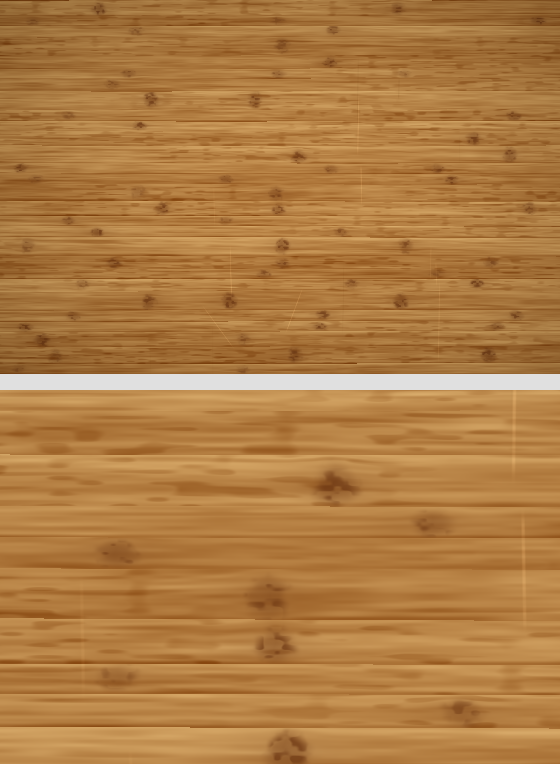
Top: the whole. Bottom: its middle third, enlarged.
Give the GLSL for this texture, as a Shadertoy shader.

```glsl
float hash(vec2 p) {
    return fract(sin(dot(p, vec2(127.1, 311.7))) * 43758.5453);
}

float noise(vec2 p) {
    vec2 i = floor(p), f = fract(p);
    f = f * f * (3.0 - 2.0 * f);
    return mix(mix(hash(i), hash(i + vec2(1, 0)), f.x),
               mix(hash(i + vec2(0, 1)), hash(i + vec2(1, 1)), f.x), f.y);
}

// Nodes of one bamboo strip: x = core darkness, y = soft stain, z = fibre bend
vec3 nodes(float x, float row, float across) {
    vec3 sum = vec3(0.0);
    float cell = floor(x / 0.5);
    for (float k = -1.0; k <= 1.0; k++) {
        vec2 id = vec2(cell + k, row);
        float present = step(hash(id + 3.7), 0.72);
        float strength = present * (0.45 + 0.55 * hash(id + 9.1));
        vec2 d = vec2(x - (id.x + 0.1 + 0.8 * hash(id)) * 0.5,
                      across - 0.4 - 0.2 * hash(id + 5.3));
        d.x += 0.008 * (noise(vec2(x * 90.0, across * 5.0 + row * 7.0)) - 0.5);
        float r = length(d / vec2(0.022, 0.52));
        sum.x += strength * (1.0 - smoothstep(0.35, 1.1, r));
        sum.y += strength * exp(-abs(d.x) * 32.0 - d.y * d.y * 7.0);
        sum.z += present * d.y * exp(-d.x * d.x * 1200.0);
    }
    return sum;
}

// Thin, faint knife marks, mostly upright
float scratches(vec2 p) {
    float marks = 0.0;
    for (float i = 0.0; i < 16.0; i++) {
        vec2 c = vec2(0.35 + 0.95 * hash(vec2(i, 1.0)), hash(vec2(i, 2.0)) * 0.8);
        float slant = (hash(vec2(i, 3.0)) - 0.5) * (mod(i, 4.0) < 1.0 ? 1.6 : 0.06);
        vec2 d = p - c;
        float line = 1.0 - smoothstep(0.0004, 0.0024, abs(d.x - slant * d.y));
        float reach = 0.03 + 0.09 * hash(vec2(i, 4.0));
        float ends = 1.0 - smoothstep(reach * 0.6, reach, abs(d.y));
        marks += line * ends * (hash(vec2(i, 5.0)) - 0.35);
    }
    return marks * (0.4 + 0.6 * noise(p * 90.0));
}

void mainImage(out vec4 fragColor, in vec2 fragCoord) {
    vec2 p = fragCoord / iResolution.y;
    float aspect = iResolution.x / iResolution.y;

    // Strips of uneven height
    float v = p.y * 28.0 + 0.22 * sin(p.y * 47.0) + 0.03 * sin(p.x * 3.0 + p.y * 9.0);
    float row = floor(v), across = fract(v);
    float kind = hash(vec2(row, 17.0));
    vec3 node = nodes(p.x, row, across);

    // Long fibres, fine grain and short flecks
    float slope = (hash(vec2(row, 41.0)) - 0.5) * 0.012;
    vec2 g = vec2(p.x + row * 3.71, p.y + slope * p.x - node.z * 0.006);
    g.y += 0.003 * (noise(vec2(g.x * 5.0, row)) - 0.5);
    float broad = noise(g * vec2(3.0, 95.0));
    float fibre = noise(g * vec2(9.0, 230.0));
    float fine = noise(g * vec2(26.0, 340.0) + 31.0);
    float fleck = smoothstep(0.58, 0.85, noise(g * vec2(34.0, 200.0) + 57.0));
    float patches = smoothstep(0.3, 0.75, noise(vec2(g.x * 2.2, row * 5.0)));
    float streak = smoothstep(0.66, 0.92, noise(g * vec2(6.0, 160.0) + 83.0));

    float tone = 0.60 + (kind - 0.5) * 0.30;
    tone += (noise(vec2(g.x * 1.6, row * 2.3)) - 0.5) * 0.20;
    tone += (broad - 0.5) * 0.34 + (fibre - 0.5) * 0.30 + (fine - 0.5) * 0.20;
    tone -= fleck * patches * 0.26 + streak * 0.24;

    // Glue seams, some dark and some with a pale edge
    float seamKind = hash(vec2(row, 23.0));
    tone -= (1.0 - smoothstep(0.02, 0.15, across)) * seamKind * 0.42;
    tone += smoothstep(0.82, 0.96, across) * step(0.5, kind) * 0.13;

    vec3 color = mix(vec3(0.56, 0.32, 0.10), vec3(0.83, 0.65, 0.40), clamp(tone, -0.15, 1.15));

    // Nodes: brown core broken by dark cracks
    float crack = smoothstep(0.45, 0.8, noise(vec2(p.x * 130.0, p.y * 190.0 + node.z * 2.0)));
    float brown = node.x * (0.28 + 0.45 * crack) + node.y * 0.28;
    color = mix(color, vec3(0.42, 0.21, 0.07), clamp(brown, 0.0, 0.8));

    color += scratches(p) * vec3(0.14, 0.13, 0.11);

    // Light falling off towards the corners
    vec2 q = (p - vec2(0.52 * aspect, 0.47)) / vec2(aspect, 1.0);
    float falloff = dot(q, q);
    color *= 1.02 - falloff * vec3(0.46, 0.50, 0.62);

    fragColor = vec4(clamp(color, 0.0, 1.0), 1.0);
}
```
